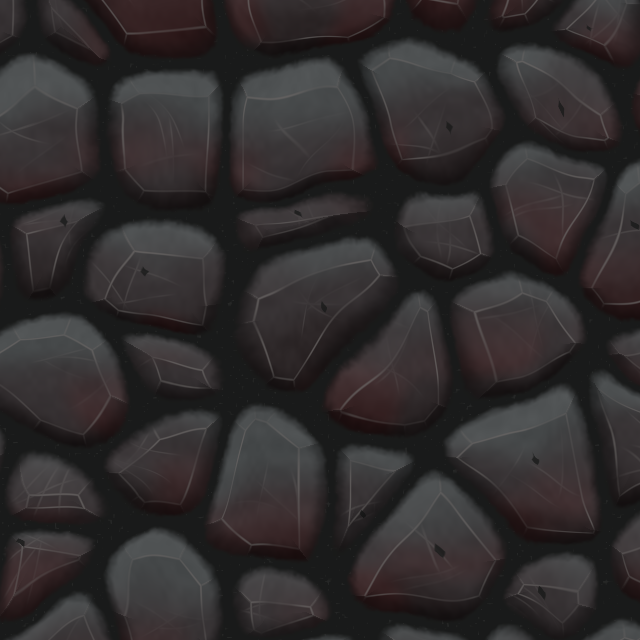
Write a Shadertoy shader that draws this texture.

```glsl
// Dark painted cobblestones: rounded, bevelled rocks with pale creases and black gaps.

const float STONES = 5.4;        // stones across the canvas
const float JITTER = 0.78;       // scatter of the stone centres
const float SIZE_SPREAD = 0.34;  // difference between large and small stones
const float ROUNDING = 12.0;     // lower values give rounder corners
const float GAP = 0.036;         // half width of the gaps, in stones
const float LINE = 0.006;        // half width of the creases, in stones
const vec3 GAP_COLOR = vec3(0.098, 0.102, 0.100);
const vec3 LOW_COLOR = vec3(0.160, 0.135, 0.138);
const vec3 MID_COLOR = vec3(0.212, 0.194, 0.200);
const vec3 TOP_COLOR = vec3(0.272, 0.284, 0.288);
const vec3 LINE_COLOR = vec3(0.410, 0.395, 0.390);
const vec3 RUST = vec3(0.042, -0.010, -0.010);

float hash(vec2 p) {
    return fract(sin(dot(p, vec2(127.1, 311.7))) * 43758.55);
}

float noise(vec2 p) {
    vec2 i = floor(p), f = fract(p);
    f = f * f * (3.0 - 2.0 * f);
    return mix(mix(hash(i), hash(i + vec2(1, 0)), f.x),
               mix(hash(i + vec2(0, 1)), hash(i + vec2(1, 1)), f.x), f.y);
}

vec2 centre(vec2 id) {
    return id + 0.5 + JITTER * (vec2(hash(id), hash(id + 41.3)) - 0.5);
}

float weight(vec2 id) {
    return SIZE_SPREAD * hash(id + 17.7);
}

float power(vec2 p, vec2 id) {
    vec2 r = p - centre(id);
    return dot(r, r) - weight(id);
}

float stroke(float dist, float px) {
    return 1.0 - smoothstep(0.0, LINE + px, abs(dist));
}

// Stone that owns point p, found as a weighted Voronoi cell
vec2 findStone(vec2 p) {
    vec2 best = floor(p);
    float nearest = 1e5;
    for (int j = -2; j <= 2; j++)
    for (int i = -2; i <= 2; i++) {
        vec2 id = floor(p) + vec2(i, j);
        float d = power(p, id);
        if (d < nearest) { nearest = d; best = id; }
    }
    return best;
}

void mainImage(out vec4 fragColor, in vec2 fragCoord) {
    vec2 uv = fragCoord / iResolution.y;
    float px = STONES / iResolution.y;
    vec2 p = uv * STONES + 3.0;
    p += 0.20 * (vec2(noise(p * 1.9), noise(p * 1.9 + 31.0)) - 0.5);

    vec2 stone = findStone(p);
    vec2 local = p - centre(stone);
    float own = power(p, stone);

    // Rounded outline, plus the bevel facets that surround a flat top
    float outline = 0.0, plateau = 1e5, second = 1e5;
    vec2 facing = vec2(0, 1), facing2 = vec2(1, 0);
    float facet = 0.0;
    for (int j = -2; j <= 2; j++)
    for (int i = -2; i <= 2; i++) {
        if (i == 0 && j == 0) continue;
        vec2 id = stone + vec2(i, j);
        vec2 across = centre(id) - centre(stone);
        float d = (power(p, id) - own) / (2.0 * length(across));
        vec2 n = normalize(across);
        float pick = hash(stone * 1.7 + id * 3.1 + 0.5);
        float inset = 0.13 + 0.12 * pick + 0.07 * max(n.y, 0.0);
        outline += exp(-ROUNDING * d);
        if (d - inset < plateau) {
            second = plateau; facing2 = facing;
            plateau = d - inset; facing = n; facet = pick;
        } else if (d - inset < second) {
            second = d - inset; facing2 = n;
        }
    }
    float edge = -log(outline) / ROUNDING;
    edge += 0.022 * (noise(p * 13.0) - 0.5) + 0.012 * (noise(p * 34.0) - 0.5);
    float crease = (second - plateau) / max(length(facing - facing2), 0.2);
    float bevel = 1.0 - smoothstep(-0.012 - px, 0.012 + px, plateau);

    // Body: cool light from above, darker and rusty below
    float height = local.y + 0.30 * (noise(p * 2.3 + 9.0) - 0.5);
    vec3 color = mix(LOW_COLOR, MID_COLOR, smoothstep(-0.50, -0.08, height));
    color = mix(color, TOP_COLOR, smoothstep(-0.02, 0.48, height));
    color += bevel * (0.036 * facing.y + 0.022 * (facet - 0.5));
    float rust = smoothstep(0.35, 0.80, noise(p * 1.8 + 57.0));
    color += RUST * rust * smoothstep(0.22, -0.25, local.y);
    color += 0.022 * (noise(p * vec2(5.0, 8.0)) - 0.5);
    color += 0.014 * (noise(p * vec2(21.0, 15.0)) - 0.5);

    // Fine curved cracks, each with a slight change of tone across it
    float cracks = 0.0;
    for (int k = 0; k < 4; k++) {
        vec2 seed = stone + float(k) * 7.3;
        float angle = 6.2832 * hash(seed + 2.1);
        vec2 dir = vec2(cos(angle), sin(angle));
        float along = dot(local, dir) - 0.3 * (hash(seed + 5.9) - 0.5);
        float side = dot(local, vec2(-dir.y, dir.x)) - 0.5 * (hash(seed + 8.4) - 0.5);
        side += (hash(seed + 3.3) - 0.5) * along * along;
        float span = 1.0 - smoothstep(0.10, 0.30, abs(along));
        cracks = max(cracks, span * stroke(side, px));
        color += 0.007 * span * smoothstep(-0.01, 0.01, side) * exp(-6.0 * abs(side));
    }

    // Pale worn creases of uneven strength
    float wear = smoothstep(0.15, 0.85, noise(p * 3.7 + 80.0));
    float rim = stroke(plateau, px) * (0.25 + 0.50 * wear);
    float ridges = bevel * stroke(crease, px) * (0.16 + 0.32 * wear);
    float lines = max(max(rim, ridges), cracks * (0.06 + 0.28 * wear));
    color = mix(color, LINE_COLOR, lines * smoothstep(GAP, GAP + 0.09, edge));

    // Small dark chips on some stones
    vec2 chip = local - 0.25 * (vec2(hash(stone + 6.6), hash(stone + 9.2)) - 0.5);
    float nick = abs(chip.x + 0.4 * chip.y) + 0.6 * abs(chip.y) - 0.028;
    nick += 0.03 * (noise(p * 22.0) - 0.5);
    float chipped = step(0.72, hash(stone + 12.8));
    color = mix(color, GAP_COLOR, 0.8 * chipped * (1.0 - smoothstep(-px, px, nick)));

    // Contact shade, wider on the lower sides, then the speckled gap
    float shadeWidth = mix(0.17, 0.07, smoothstep(-0.5, 0.5, facing.y));
    color *= mix(0.62, 1.0, smoothstep(GAP, GAP + shadeWidth, edge));
    vec3 soil = GAP_COLOR + 0.05 * smoothstep(0.86, 1.0, noise(uv * 230.0));
    color = mix(soil, color, smoothstep(GAP - 0.02, GAP + 0.025, edge));

    fragColor = vec4(color, 1.0);
}
```
